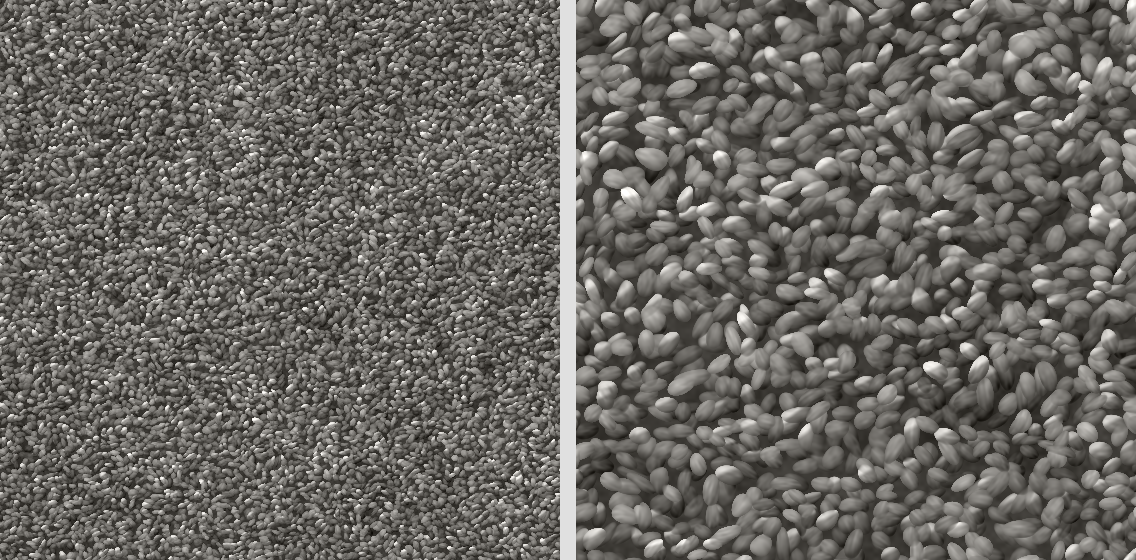
Left: the whole. Right: its middle third, enlarged.
Give the GLSL for this texture, as a Shadertoy shader.

```glsl
// Cut-pile carpet in warm grey: short overlapping yarn tufts, one per jittered
// grid cell, are blended by height over a dark backing. Each tuft is a lit,
// fibrous ellipse; broad noise adds the faint mottling of brushed pile.

const float TUFTS_ACROSS = 108.0;
const float BACKING_TONE = 0.23;
const float MEAN_TONE = 0.43;
const float CONTRAST = 1.06;
const vec3 WARM_TINT = vec3(0.010, 0.000, -0.018);
const vec2 LIGHT_DIR = vec2(-0.45, 0.89);

vec2 hash22(vec2 p) {
    vec3 q = fract(p.xyx * vec3(0.1031, 0.1030, 0.0973));
    q += dot(q, q.yzx + 33.33);
    return fract((q.xx + q.yz) * q.zy);
}

float valueNoise(vec2 p) {
    vec2 cell = floor(p);
    vec2 f = fract(p);
    f = f * f * (3.0 - 2.0 * f);
    float low = mix(hash22(cell).x, hash22(cell + vec2(1, 0)).x, f.x);
    float high = mix(hash22(cell + vec2(0, 1)).x, hash22(cell + vec2(1, 1)).x, f.x);
    return mix(low, high, f.y);
}

vec2 rotate(vec2 p, float angle) {
    float c = cos(angle), s = sin(angle);
    return vec2(c * p.x + s * p.y, c * p.y - s * p.x);
}

// Returns (tone, blend weight) of the tuft owned by a cell.
vec2 tuft(vec2 p, vec2 cell) {
    vec2 jitter = hash22(cell + 7.0);
    vec2 shape = hash22(cell + 151.0);
    vec2 look = hash22(cell + 293.0);
    vec2 glint = hash22(cell + 419.0);

    vec2 offset = p - cell - jitter;
    vec2 local = rotate(offset, (shape.x - 0.45) * 2.6);
    local.y += 0.25 * (glint.y - 0.5) * local.x * local.x;
    vec2 q = local / vec2(mix(0.62, 0.92, shape.y), mix(0.40, 0.58, look.y));
    float d = length(q);
    float cover = 1.0 - smoothstep(0.62, 1.05, d);

    // Taller tufts catch more light and hide their neighbours.
    float height = look.x;
    float tone = mix(0.35, 0.58, height) + 0.18 * (jitter.x - 0.5);
    float facing = dot(offset, LIGHT_DIR) / 0.55;
    tone += 0.12 * clamp(facing, -1.0, 1.0) - 0.13 * d * d;

    // Fibres run along the yarn; a few tips shine.
    float fibre = valueNoise(local * vec2(1.8, 6.0) + cell * 17.0);
    tone += 0.11 * (fibre - 0.5);
    float tip = smoothstep(0.05, 0.65, facing) * step(0.74, glint.x);
    tone += 0.26 * tip;

    return vec2(tone, cover * exp(7.0 * height));
}

float pileTone(vec2 p) {
    vec2 home = floor(p);
    float backingWeight = 0.3;
    vec2 sum = vec2(BACKING_TONE * backingWeight, backingWeight);
    for (int y = -1; y <= 1; y++) {
        for (int x = -1; x <= 1; x++) {
            vec2 t = tuft(p, home + vec2(x, y));
            sum += vec2(t.x * t.y, t.y);
        }
    }
    return sum.x / sum.y;
}

void mainImage(out vec4 fragColor, in vec2 fragCoord) {
    vec2 uv = fragCoord / iResolution.y;

    // Slight warp breaks up the tuft grid.
    vec2 warp = vec2(valueNoise(uv * 31.0), valueNoise(uv * 31.0 + 57.0)) - 0.5;
    float tone = pileTone(uv * TUFTS_ACROSS + warp * 1.1 + 20.0);

    // Mottling from clumps and brushed areas, then fine grain.
    tone += 0.07 * (valueNoise(uv * 42.0 + 11.0) - 0.5);
    tone += 0.04 * (valueNoise(uv * 9.0 + 83.0) - 0.5);
    tone += 0.06 * (valueNoise(uv * 330.0 + 5.0) - 0.5);

    tone = MEAN_TONE + (tone - MEAN_TONE) * CONTRAST;
    fragColor = vec4(clamp(tone + WARM_TINT, 0.0, 1.0), 1.0);
}
```
